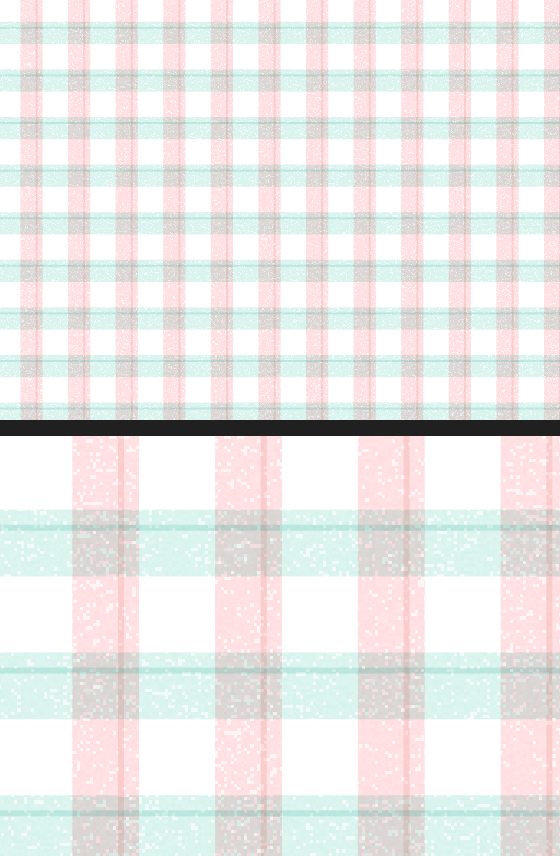
Top, the full canvas; bottom, a detail of the centre.
A WebGL 2 fragment shader for this pattern:

```glsl
#version 300 es
precision highp float;
// Pastel gingham: pink upright bands cross mint level bands on white,
// each band carrying one thin off-centre line. The two inks multiply
// where they cross, and a fine hashed grain leaves pale flecks in them.

#define REPEATS_DOWN 8.824             // repeats over the canvas height
#define BAND_START   vec2(0.428, 0.899) // first band edge, in repeats
#define BAND_WIDTH   0.468
#define LINE_CENTER  0.341             // measured from the band's start
#define LINE_WIDTH   0.042
#define GRAIN_CELLS  384.0             // grain cells over the canvas height
#define GRAIN_AMOUNT 0.25
#define FLECK_SHARE  0.12
#define FLECK_INK    0.35              // ink left inside a fleck

uniform vec2 u_resolution;
out vec4 fragColor;

const vec3 PINK      = vec3(1.00, 0.89, 0.90);
const vec3 PINK_LINE = vec3(0.98, 0.81, 0.81);
const vec3 MINT      = vec3(0.87, 0.96, 0.94);
const vec3 MINT_LINE = vec3(0.74, 0.91, 0.88);

float hash(vec2 p) {
    return fract(sin(dot(p, vec2(127.1, 311.7))) * 43758.5453);
}

// Smooth coverage of a strip that repeats once per unit
float strip(float t, float center, float width, float pixel) {
    float d = abs(fract(t - center + 0.5) - 0.5) - 0.5 * width;
    return clamp(0.5 - d / pixel, 0.0, 1.0);
}

// Ink strength of one grain cell, averaging about one
float grain(vec2 cell) {
    float h = hash(cell);
    float ink = 1.1 + GRAIN_AMOUNT * (hash(cell + 17.3) - 0.5);
    return h < FLECK_SHARE ? FLECK_INK : ink;
}

// Light passed by one set of bands and their thin lines
vec3 bands(float t, vec3 bandColor, vec3 lineColor, float ink, float pixel) {
    float band = strip(t, 0.5 * BAND_WIDTH, BAND_WIDTH, pixel);
    float line = strip(t, LINE_CENTER, LINE_WIDTH, pixel);
    vec3 color = mix(bandColor, lineColor, line);
    float strength = mix(ink, 1.0, 0.6 * line);
    return 1.0 - band * strength * (1.0 - color);
}

void main() {
    vec2 uv = gl_FragCoord.xy / u_resolution.y;
    vec2 t = uv * REPEATS_DOWN - BAND_START;
    float pixel = REPEATS_DOWN / u_resolution.y;

    // Independent grain for each ink
    vec2 cell = floor(uv * GRAIN_CELLS);
    float pinkInk = grain(cell);
    float mintInk = grain(cell + vec2(53.0, 91.0));

    // Overprint on white
    vec3 color = bands(t.x, PINK, PINK_LINE, pinkInk, pixel)
               * bands(t.y, MINT, MINT_LINE, mintInk, pixel);
    fragColor = vec4(clamp(color, 0.0, 1.0), 1.0);
}
```
